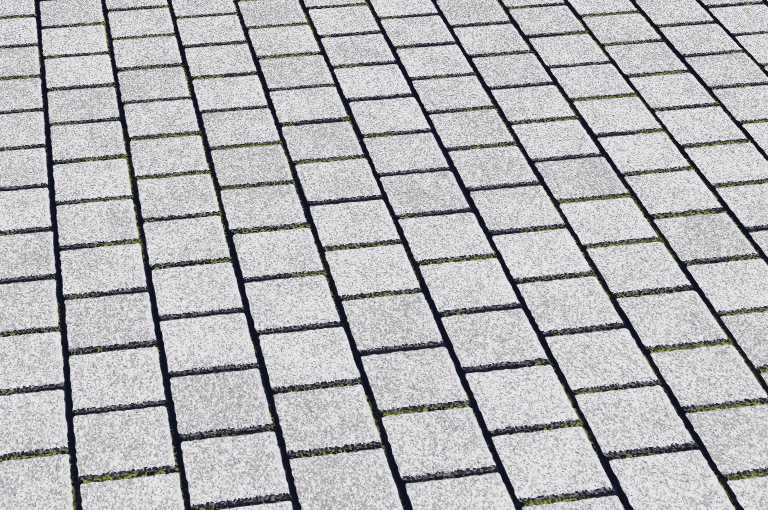
Give the GLSL for this texture, as a Shadertoy shader.

```glsl
// Sunlit grey paving blocks in staggered columns, seen obliquely, with shadowed mossy joints.

const vec3 PALE   = vec3(0.90, 0.90, 0.91);
const vec3 STONE  = vec3(0.66, 0.65, 0.66);
const vec3 GRIT   = vec3(0.38, 0.38, 0.41);
const vec3 SHADOW = vec3(0.06, 0.07, 0.13);
const vec3 MOSS_DARK  = vec3(0.26, 0.29, 0.16);
const vec3 MOSS_LIGHT = vec3(0.54, 0.60, 0.25);

const vec2 VANISH = vec2(-0.047, -1.492); // where the columns meet, y downwards
const float CROSS_X = 20.78;              // where the cross joints meet
const float COLUMNS = 11.52;
const float ROW_STEP = 0.491;

float hash(vec2 p) {
    vec3 q = fract(vec3(p.xyx) * 0.1031);
    q += dot(q, q.yzx + 33.33);
    return fract((q.x + q.y) * q.z);
}

float noise(vec2 p) {
    vec2 i = floor(p), f = fract(p);
    f = f * f * (3.0 - 2.0 * f);
    return mix(mix(hash(i), hash(i + vec2(1, 0)), f.x),
               mix(hash(i + vec2(0, 1)), hash(i + vec2(1, 1)), f.x), f.y);
}

float fbm(vec2 p) {
    float sum = 0.0, amp = 0.5;
    for (int i = 0; i < 3; i++) {
        sum += amp * noise(p);
        p = p * 2.03 + 17.0;
        amp *= 0.5;
    }
    return sum / 0.875;
}

// Canvas position to ground position: x counts columns, y counts rows.
vec2 toGround(vec2 p, float depth) {
    return vec2(COLUMNS * (p.x - VANISH.x) / depth - 0.904,
                (13.59 - (CROSS_X - p.x) / depth) / ROW_STEP);
}

float roundedBox(vec2 p, vec2 halfSize, float radius) {
    vec2 q = abs(p) - halfSize + radius;
    return length(max(q, 0.0)) + min(max(q.x, q.y), 0.0) - radius;
}

// Pale concrete with fine aggregate, small pits and a slight tone of its own.
vec3 blockColor(vec2 ground, vec2 id) {
    float grain = noise(ground * vec2(83, 54)) * 0.65 + noise(ground * vec2(47, 31) + 40.0) * 0.35;
    float stain = fbm(ground * vec2(2.5, 2.0) + 9.0) - 0.5;
    float wear = grain + stain * 0.2 + (hash(id + 71.0) - 0.5) * 0.12;
    vec3 color = mix(STONE, PALE, smoothstep(0.1, 0.74, wear));
    float pit = smoothstep(0.8, 0.98, noise(ground * vec2(61, 42) + 90.0));
    return mix(color, GRIT, pit * 0.55);
}

// Deep shade beside the right block, moss in patches on the lit side.
vec3 jointColor(vec2 ground, float side) {
    float fine = noise(ground * vec2(60, 44) + 5.0);
    float patches = fbm(ground * vec2(1.4, 1.2) + 31.0);
    float lit = 1.0 - smoothstep(-0.025, 0.015, side) * (1.0 - step(0.08, side));
    float moss = smoothstep(0.66, 0.92, patches + fine * 0.36 + lit * 0.14 - 0.06);
    vec3 green = mix(MOSS_DARK, MOSS_LIGHT, smoothstep(0.25, 0.8, fine));
    vec3 soil = mix(SHADOW, GRIT, 0.3 * fine * lit);
    return mix(soil, green, moss * mix(0.1, 1.0, lit));
}

void mainImage(out vec4 fragColor, in vec2 fragCoord) {
    vec2 p = fragCoord / iResolution.y;
    p.y = 1.0 - p.y;
    float pixel = 1.0 / iResolution.y;
    float depth = p.y - VANISH.y;
    vec2 ground = toGround(p, depth);
    vec2 cellSize = vec2(depth / COLUMNS, depth * depth * ROW_STEP / CROSS_X);

    // Staggered cells with slightly uneven edges
    vec2 rough = vec2(noise(ground * vec2(22, 16)), noise(ground * vec2(24, 18) + 50.0)) - 0.5;
    vec2 cell = ground + rough * vec2(0.014, 0.02);
    float column = floor(cell.x);
    cell.y += mod(column + 1.0, 2.0) * 0.54 + (hash(vec2(column + 20.0, 3.0)) - 0.5) * 0.03;
    vec2 id = floor(cell) + 20.0;
    vec2 f = fract(cell);

    // Block outline, measured on the canvas
    vec2 shift = (vec2(hash(id), hash(id + 43.0)) - 0.5) * vec2(0.016, 0.016);
    vec2 lower = vec2(0.052, 0.018) + shift;
    vec2 upper = vec2(0.980, 0.970) + shift;
    vec2 local = (f - 0.5 * (lower + upper)) * cellSize;
    float d = roundedBox(local, 0.5 * (upper - lower) * cellSize, 0.005);
    float cover = 1.0 - smoothstep(-0.8 * pixel, 0.8 * pixel, d);

    // Bright bevel on the right, gritty shaded bevel at the near edge
    vec3 block = blockColor(ground, id);
    float edge = smoothstep(upper.x - 0.065, upper.x - 0.03, f.x);
    block = mix(block, PALE, edge * 0.55);
    float speck = noise(ground * vec2(66, 46) + 12.0);
    float soft = 0.8 * pixel / cellSize.y;
    float bevelStart = upper.y - 0.055 + (speck - 0.5) * 0.035;
    float bevel = smoothstep(bevelStart - soft, bevelStart + soft, f.y);
    vec3 bevelColor = mix(SHADOW, STONE, smoothstep(0.1, 1.0, speck) * 0.7 + 0.06);
    block = mix(block, bevelColor, bevel * 0.95);

    vec3 joint = jointColor(ground, f.x - step(0.5, f.x));
    fragColor = vec4(clamp(mix(joint, block, cover), 0.0, 1.0), 1.0);
}
```
